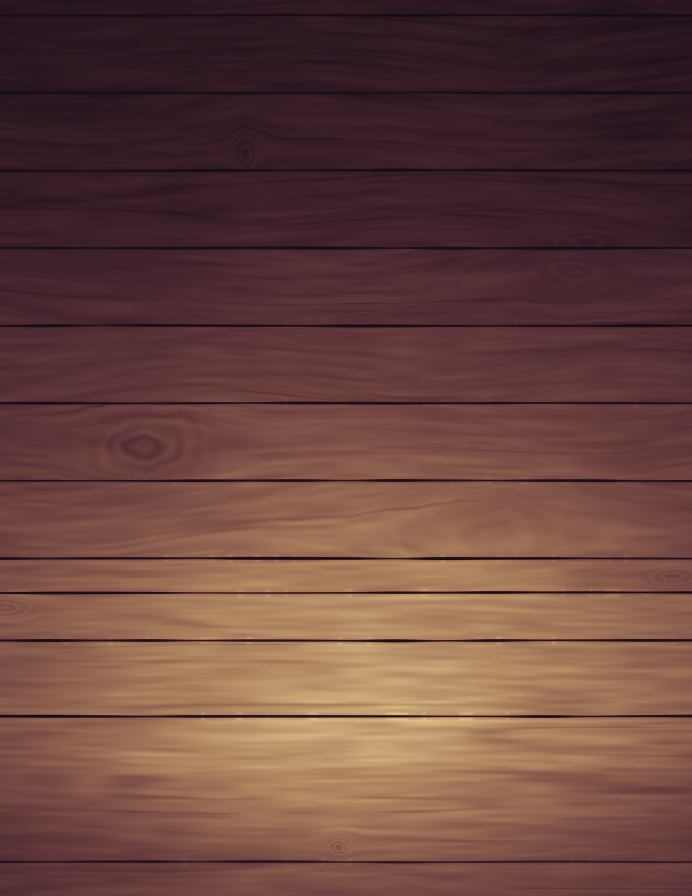
A WebGL 2 fragment shader for this texture:

```glsl
#version 300 es
precision highp float;
// Dark wooden plank wall meeting a plank floor, lit by a warm pool of light.
uniform vec2 u_resolution;
out vec4 outColor;

const int FLOOR_START = 8;
const int SEAM_COUNT = 12;

// Integer hash of a lattice cell, 0..1
float hash(vec2 cell) {
    uvec2 q = uvec2(ivec2(cell)) * uvec2(1597334673u, 3812015801u);
    uint n = (q.x ^ q.y) * 1597334673u;
    n = (n ^ (n >> 15)) * 2246822519u;
    return float((n ^ (n >> 13)) >> 8) / 16777216.0;
}

float noise(vec2 p) {
    vec2 i = floor(p), f = fract(p);
    f = f * f * (3.0 - 2.0 * f);
    return mix(mix(hash(i), hash(i + vec2(1, 0)), f.x),
               mix(hash(i + vec2(0, 1)), hash(i + vec2(1, 1)), f.x), f.y);
}

float fbm(vec2 p) {
    float sum = 0.0, amp = 0.5;
    for (int i = 0; i < 4; i++) {
        sum += amp * noise(p);
        p = p * vec2(2.1, 1.7) + 17.3;
        amp *= 0.5;
    }
    return sum / 0.9375;
}

// Height of each seam: even wall boards, then foreshortened floor boards
float seamHeight(int i) {
    float floorSeams[4] = float[4](0.3385, 0.285, 0.2005, 0.038);
    if (i < FLOOR_START) return 0.983 - 0.0866 * float(i);
    return i < SEAM_COUNT ? floorSeams[i - FLOOR_START] : -0.08;
}

// Tone to colour: plum shadows through brown to pale gold
vec3 woodColor(float t) {
    return vec3(0.17, 0.09, 0.13) + t * vec3(0.53, 0.23, 0.24)
         + t * t * vec3(0.05, 0.28, 0.03) + vec3(0.0, 0.0, 0.2) * max(t - 0.85, 0.0);
}

// Ambient falloff plus a wide glow and a bright spot on the floor
float lightTone(vec2 p) {
    float ambient = -0.02 + 0.44 * (1.0 - smoothstep(0.3, 1.0, p.y))
                  - 0.22 * (1.0 - smoothstep(0.0, 0.2, p.y));
    float x = (p.x - 0.53) / mix(0.46, 0.38, smoothstep(0.3, 0.5, p.y));
    float y = (p.y - 0.2) / (p.y > 0.2 ? 0.27 : 0.19);
    vec2 s = (p - vec2(0.54, 0.178)) / vec2(0.27, 0.05);
    float t = ambient + exp(-x * x) * (0.08 + 0.6 * exp(-y * y)) + 0.16 * exp(-dot(s, s));
    return t - 0.45 * max(t - 0.8, 0.0);
}

// Bends the grain around a knot; x = grain shift, y = ring tone
vec2 knot(vec2 p, vec2 center, vec2 size, float rings, float low, float high) {
    vec2 d = p - center;
    float r = length(d / size) + 0.5 * (fbm(p * vec2(22, 50)) - 0.5);
    float inside = step(low, center.y) * step(center.y, high);
    float tone = 0.07 * cos(r * 15.0) * exp(-r * r) - 0.08 * exp(-r * r * 3.0);
    return inside * vec2(-0.85 * d.y * exp(-r * r * 0.35), rings * tone);
}

// Fibres, streaks and cracks that follow the bent grain height g
float grainTone(vec2 p, float g, float seed) {
    vec2 shift = vec2(seed * 37.0, seed * 91.0);
    float streaks = fbm(vec2(p.x * 6.0, g * 150.0) + shift) - 0.5;
    float bands = noise(vec2(p.x * 1.8, g * 50.0) + shift) - 0.5;
    float fibres = noise(vec2(p.x * 17.0, g * 230.0) + shift) - 0.5;
    float blotches = fbm(p * vec2(5.0, 12.0) + shift) - 0.5;
    float ridge = abs(noise(vec2(p.x * 1.7, g * 62.0) + shift.yx) - 0.5);
    float crack = (1.0 - smoothstep(0.0, 0.10, ridge))
                * smoothstep(0.42, 0.75, noise(vec2(p.x * 5.0, g * 40.0) + shift));
    return 0.8 * streaks + 0.22 * bands + 0.5 * fibres + 0.4 * blotches - 0.5 * crack;
}

void main() {
    vec2 p = gl_FragCoord.xy / u_resolution;
    float px = 1.0 / u_resolution.y;

    // Find the board and the nearest seam
    float high = 1.07, low = -0.08, seamDist = 1.0;
    int board = 0, nearest = 0;
    for (int i = 0; i < SEAM_COUNT; i++) {
        float h = seamHeight(i) + 0.0008 * (noise(vec2(p.x * 5.0, float(i) * 7.0)) - 0.5);
        if (p.y < h) { board = i + 1; high = h; low = seamHeight(i + 1); }
        else if (i == 0) low = h;
        if (abs(p.y - h) < abs(seamDist)) { seamDist = p.y - h; nearest = i; }
    }
    float seed = hash(vec2(board, 5));
    bool onFloor = board >= FLOOR_START;

    // Knots of the individual boards
    vec2 k = knot(p, vec2(0.208, 0.503), vec2(0.075, 0.038), 0.9, low, high);
    k += knot(p, vec2(0.85, 0.730), vec2(0.06, 0.016), 0.8, low, high);
    k += knot(p, vec2(0.355, 0.828), vec2(0.020, 0.022), 1.2, low, high);
    k += knot(p, vec2(0.84, 0.695), vec2(0.08, 0.024), 0.6, low, high);
    k += knot(p, vec2(0.52, 0.642), vec2(0.06, 0.010), 0.6, low, high);
    k += knot(p, vec2(0.70, 0.405), vec2(0.15, 0.050), 0.35, low, high);
    k += knot(p, vec2(0.97, 0.357), vec2(0.04, 0.010), 0.7, low, high);
    k += knot(p, vec2(0.01, 0.322), vec2(0.04, 0.012), 0.7, low, high);
    k += knot(p, vec2(0.49, 0.054), vec2(0.016, 0.010), 1.0, low, high);

    // Board surface
    float bend = (noise(vec2(p.x * 3.2, p.y * 7.0) + seed * 50.0) - 0.5) * (onFloor ? 0.005 : 0.03);
    float light = lightTone(p);
    float strength = 0.13 + 0.13 * clamp(light, 0.0, 1.0);
    float tone = light + (seed - 0.5) * 0.05 + k.y * (0.5 + light);
    tone += strength * grainTone(p, p.y + bend + k.x, seed);

    // Seams: soft shadow, lit upper edge of the board below, thin uneven gap
    float d = abs(seamDist);
    float wear = noise(vec2(p.x * 14.0, float(nearest) * 13.0));
    float width = (nearest == FLOOR_START ? 0.0004 : 0.0006) + 0.0009 * wear;
    tone -= 0.08 * exp(-d / 0.003);
    if (seamDist < 0.0) tone += 0.10 * light * exp(-pow((d - 0.005) / 0.0025, 2.0));
    float chip = smoothstep(0.8, 0.95, noise(vec2(p.x * 75.0, nearest + 40)));
    tone += chip * 0.10 * (0.2 + light) * exp(-pow((d - 0.003) / 0.0015, 2.0));
    float gap = 1.0 - smoothstep(width - px * 0.5, width + px * 0.8, d);
    float depth = (nearest == SEAM_COUNT - 1 ? 0.6 : 0.82) + 0.15 * wear;
    tone = mix(tone, -0.2, gap * depth);

    outColor = vec4(clamp(woodColor(max(tone, -0.24)), 0.0, 1.0), 1.0);
}
```
